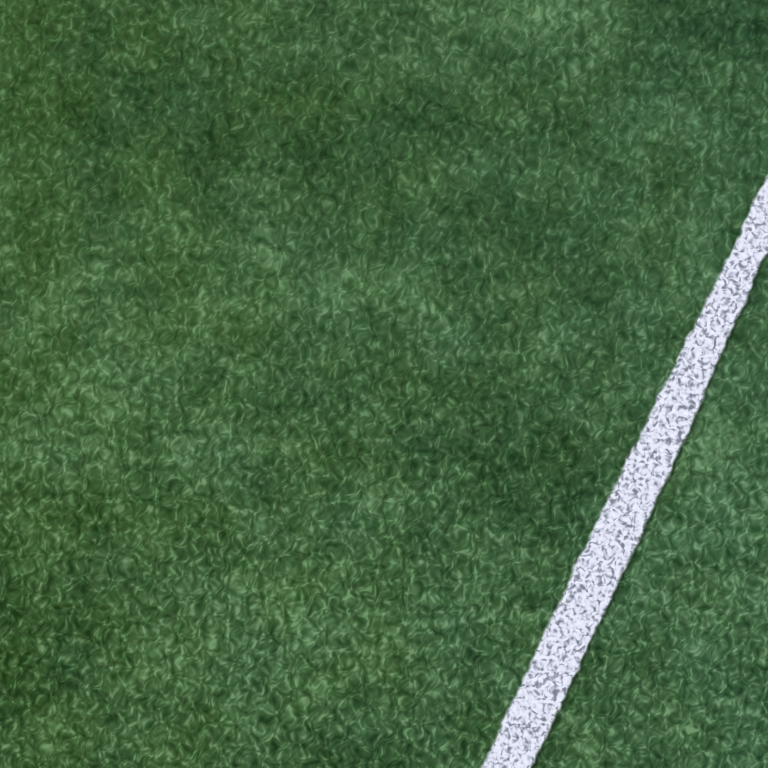
This texture is drawn by a three.js fragment shader. Its source:

```glsl
// Mottled green turf crossed by a worn white painted line at lower right.
varying vec2 vUv;

const vec3 TURF_DARK = vec3(0.12, 0.225, 0.115);
const vec3 TURF_MID = vec3(0.25, 0.38, 0.232);
const vec3 TURF_LIGHT = vec3(0.44, 0.59, 0.42);
const vec3 PAINT_WHITE = vec3(0.87, 0.885, 0.95);
const vec3 PAINT_GREY = vec3(0.57, 0.59, 0.65);

vec2 gradientAt(vec2 cell) {
  float angle = 6.28318 * fract(sin(dot(cell, vec2(127.1, 311.7))) * 43758.5);
  return vec2(cos(angle), sin(angle));
}

// Gradient noise, about -0.7 to 0.7
float noise(vec2 p) {
  vec2 i = floor(p);
  vec2 f = p - i;
  vec2 u = f * f * f * (f * (f * 6.0 - 15.0) + 10.0);
  vec2 e = vec2(1.0, 0.0);
  float low = mix(dot(gradientAt(i), f), dot(gradientAt(i + e.xy), f - e.xy), u.x);
  float high = mix(dot(gradientAt(i + e.yx), f - e.yx), dot(gradientAt(i + e.xx), f - e.xx), u.x);
  return mix(low, high, u.y);
}

float fbm(vec2 p) {
  float sum = 0.0;
  float amplitude = 1.0;
  for (int i = 0; i < 4; i++) {
    sum += amplitude * noise(p);
    p = mat2(1.6, 1.2, -1.2, 1.6) * p + 7.3;
    amplitude *= 0.65;
  }
  return sum;
}

// Soft elliptical patch
float patchAt(vec2 p, vec2 center, vec2 radius) {
  vec2 d = (p - center) / radius;
  return exp(-dot(d, d));
}

// Broad light and shade across the field
float broadTone(vec2 p) {
  float shade = 0.42 * patchAt(p, vec2(0.38, 0.83), vec2(0.25, 0.09))
    + 0.35 * patchAt(p, vec2(0.65, 0.70), vec2(0.13, 0.09))
    + 0.6 * patchAt(p, vec2(0.71, 0.38), vec2(0.10, 0.09))
    + 0.3 * patchAt(p, vec2(0.50, 0.48), vec2(0.12, 0.06))
    + 0.5 * patchAt(p, vec2(0.04, 0.16), vec2(0.10, 0.12))
    + 0.45 * patchAt(p, vec2(0.47, 0.03), vec2(0.09, 0.06))
    + 0.55 * patchAt(p, vec2(0.95, 0.97), vec2(0.12, 0.08))
    + 0.2 * patchAt(p, vec2(0.05, 0.90), vec2(0.16, 0.18));
  float light = 0.5 * patchAt(p, vec2(0.68, 0.99), vec2(0.10, 0.05))
    + 0.25 * patchAt(p, vec2(0.14, 0.53), vec2(0.15, 0.13))
    + 0.25 * patchAt(p, vec2(0.46, 0.63), vec2(0.16, 0.08))
    + 0.3 * patchAt(p, vec2(0.38, 0.18), vec2(0.15, 0.10))
    + 0.35 * patchAt(p, vec2(0.93, 0.33), vec2(0.10, 0.17));
  return light - shade;
}

// Broken blades, lightly bent, with scattered bright tips and dark gaps
float bladeTone(vec2 p) {
  vec2 bend = vec2(noise(p * 55.0), noise(p * 55.0 + 19.7));
  vec2 q = p + 0.008 * bend;
  float tufts = noise(q * vec2(62.0, 50.0) + 31.4);
  float blades = noise(q * vec2(125.0, 88.0));
  float fibres = noise(mat2(0.8, 0.6, -0.6, 0.8) * q * vec2(225.0, 165.0) + 5.1);
  float sum = 0.45 * tufts + 0.75 * blades + 0.7 * fibres;
  float tips = smoothstep(0.18, 0.5, blades + 0.5 * fibres);
  float gaps = smoothstep(0.2, 0.5, 0.6 * fibres - blades);
  return sum + 0.22 * tips - 0.25 * gaps;
}

vec3 turfColor(vec2 p) {
  float clumps = fbm(p * 14.0 + 3.7);
  float detail = mix(0.8, 1.1, smoothstep(0.8, 0.1, p.y));
  float tone = 0.7 * broadTone(p) + 0.42 * clumps + detail * bladeTone(p);
  vec3 color = mix(TURF_MID, TURF_LIGHT, clamp(tone, 0.0, 1.0));
  color = mix(color, TURF_DARK, clamp(-tone, 0.0, 1.0));
  // Warmer at the left, cooler toward the upper right
  float warmth = 0.45 - p.x + 0.6 * noise(p * 11.0 + 11.0);
  float tint = 0.02 * noise(p * 70.0 + 23.0);
  return color + warmth * vec3(0.006, 0.0, -0.032) + tint * vec3(1.0, 0.0, 0.6);
}

// Signed distance across the tapering line, then its half width
vec2 lineField(vec2 p) {
  float across = (p.x - 0.659 - 0.470 * p.y) * 0.905;
  float halfWidth = mix(0.0300, 0.0215, smoothstep(0.25, 0.72, p.y));
  float ragged = 0.004 * noise(p * 24.0) + 0.003 * noise(p * 90.0 + 4.0);
  return vec2(across + ragged, halfWidth);
}

vec3 paintColor(vec2 p) {
  vec2 q = p + 0.004 * vec2(noise(p * 90.0), noise(p * 90.0 + 8.0));
  float grain = noise(q * 135.0) + 0.8 * noise(q * 240.0 + 2.0);
  float wear = smoothstep(0.2, -0.75, grain + 0.3 * noise(p * 30.0));
  return mix(PAINT_WHITE, PAINT_GREY, wear) + 0.1 * grain;
}

void main() {
  vec2 line = lineField(vUv);
  float edge = abs(line.x) - line.y;
  vec3 color = turfColor(vUv);

  // Thin shadow, stronger along the right side
  float side = mix(0.12, 0.42, step(0.0, line.x));
  color *= 1.0 - side * smoothstep(0.008, 0.0, edge);

  float coverage = smoothstep(0.003, -0.003, edge);
  color = mix(color, paintColor(vUv), coverage);
  gl_FragColor = vec4(clamp(color, 0.0, 1.0), 1.0);
}
```
